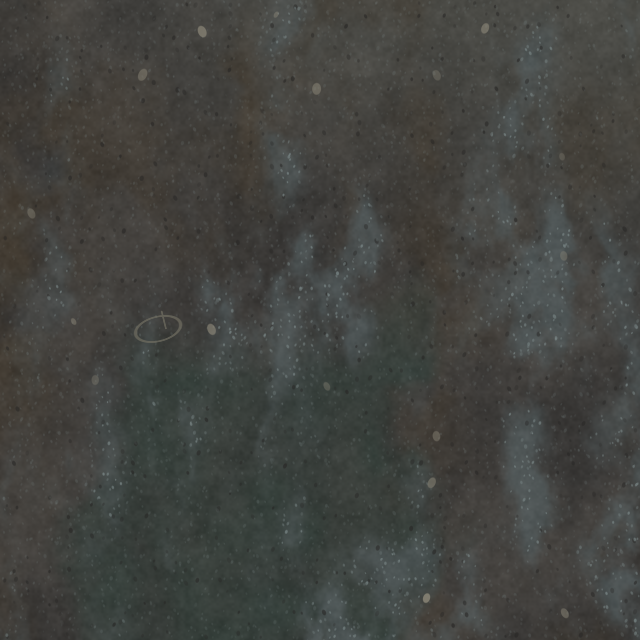
Reproduce this texture procedurally as a Shadertoy shader.

```glsl
// Weathered dark slab: brown stone with rust, green tarnish, blue-grey streaks and pale specks.

const vec3 DARK_STONE  = vec3(0.218, 0.212, 0.205);
const vec3 LIGHT_STONE = vec3(0.275, 0.264, 0.250);
const vec3 RUST        = vec3(0.268, 0.232, 0.185);
const vec3 TARNISH     = vec3(0.208, 0.250, 0.230);
const vec3 BLUE_GREY   = vec3(0.315, 0.348, 0.352);
const vec3 HAZE        = vec3(0.315, 0.318, 0.295);
const vec3 SPECK       = vec3(0.480, 0.530, 0.530);
const vec3 CHIP        = vec3(0.560, 0.540, 0.480);
const vec3 PIT         = vec3(0.150, 0.145, 0.140);
const vec3 FIBRE       = vec3(0.440, 0.430, 0.380);

const vec2  STREAK_SCALE = vec2(11.0, 3.6);
const vec2  BLOTCH_SCALE = vec2(23.0, 15.0);
const float MOTTLE = 0.055;
const float GRAIN  = 0.048;

float hash(vec2 p) {
    vec3 q = fract(p.xyx * vec3(0.1031, 0.1030, 0.0973));
    q += dot(q, q.yzx + 33.33);
    return fract((q.x + q.y) * q.z);
}

float noise(vec2 p) {
    vec2 cell = floor(p), f = fract(p);
    f = f * f * (3.0 - 2.0 * f);
    float low  = mix(hash(cell), hash(cell + vec2(1, 0)), f.x);
    float high = mix(hash(cell + vec2(0, 1)), hash(cell + vec2(1, 1)), f.x);
    return mix(low, high, f.y);
}

float fbm(vec2 p) {
    float sum = 0.0, weight = 0.5;
    for (int i = 0; i < 5; i++) {
        sum += weight * noise(p);
        p = mat2(1.9, 0.4, -0.4, 1.9) * p + 17.3;
        weight *= 0.5;
    }
    return sum / 0.97;
}

// Soft upright patch, one at its centre
float patchMask(vec2 p, vec2 centre, vec2 size) {
    vec2 d = (p - centre) / size;
    return exp(-dot(d, d));
}

// One jittered dot per cell; share is the fraction of cells that hold one
float specks(vec2 uv, float cells, float radius, float share, float seed, float pixel) {
    vec2 p = uv * cells, cell = floor(p) + seed;
    vec2 jitter = vec2(hash(cell + 3.1), hash(cell + 8.7)) * 0.5 + 0.25;
    vec2 d = (fract(p) - jitter) / cells;
    d.x += 0.6 * (hash(cell + 5.9) - 0.5) * d.y;
    d.y *= 0.75;
    float r = radius * mix(0.5, 1.0, hash(cell + 12.3));
    float dotMask = 1.0 - smoothstep(r - pixel, r + pixel, length(d));
    return dotMask * step(hash(cell + 21.5), share) * mix(0.35, 1.0, hash(cell + 30.1));
}

// Thin curled thread: an open ellipse with a short cross strand
float fibre(vec2 p, float pixel) {
    p = mat2(0.97, -0.24, 0.24, 0.97) * p;
    vec2 size = vec2(0.036, 0.019);
    float ring = abs(length(p / size) - 1.0) * size.y;
    float strand = length(p - vec2(0.012, clamp(p.y, -0.002, 0.025)));
    return 1.0 - smoothstep(0.0006, 0.0010 + pixel, min(ring, strand));
}

void mainImage(out vec4 fragColor, in vec2 fragCoord) {
    vec2 uv = fragCoord / iResolution.xy;
    float pixel = 0.7 / min(iResolution.x, iResolution.y);
    vec2 p = uv + 0.05 * (vec2(fbm(uv * 9.0), fbm(uv * 9.0 + 40.0)) - 0.5);

    // Stone and the paler haze at the upper right
    vec3 col = mix(DARK_STONE, LIGHT_STONE, smoothstep(0.25, 0.75, fbm(p * vec2(9.0, 6.0))));
    float haze = smoothstep(0.75, 1.9, uv.x + uv.y + 0.5 * (fbm(p * 4.0) - 0.5));
    col = mix(col, HAZE, 0.75 * haze * smoothstep(0.35, 1.0, uv.y));

    // Rust runs
    float rust = patchMask(p, vec2(0.03, 0.62), vec2(0.09, 0.28))
               + patchMask(p, vec2(0.38, 0.82), vec2(0.035, 0.13))
               + patchMask(p, vec2(0.67, 0.48), vec2(0.06, 0.22))
               + 0.5 * smoothstep(0.55, 0.75, fbm(p * vec2(8.0, 4.0) + 61.0));
    col = mix(col, RUST, 0.75 * min(rust, 1.0) * smoothstep(0.2, 0.65, fbm(p * 12.0 + 9.0)));

    // Green tarnish over the lower middle
    float ragged = 0.22 * (fbm(p * vec2(8.0, 6.0) + 25.0) - 0.5);
    float tarnish = smoothstep(0.13, 0.22, p.x + ragged) * smoothstep(0.70, 0.60, p.x + ragged)
                  * smoothstep(0.54, 0.38, p.y + ragged);
    col = mix(col, TARNISH, tarnish * mix(0.5, 1.0, noise(p * 17.0)));

    // Blue-grey streaks broken into blotches
    float streak = smoothstep(0.40, 0.68, fbm(p * STREAK_SCALE + 5.0));
    float rim = patchMask(p, vec2(0.17, 0.20), vec2(0.03, 0.28))
              + patchMask(p, vec2(0.65, 0.22), vec2(0.03, 0.24))
              + patchMask(p, vec2(0.44, 0.82), vec2(0.04, 0.22));
    float blotch = smoothstep(0.30, 0.72, fbm(p * BLOTCH_SCALE + 13.0));
    float bloom = min(streak + 0.8 * rim, 1.0) * blotch * (1.0 - 0.7 * min(rust, 1.0));
    col = mix(col, BLUE_GREY, 0.85 * bloom);

    // Mottle and fine grain
    col += MOTTLE * (fbm(uv * 38.0) - 0.5);
    col += GRAIN * (0.6 * noise(uv * 130.0) + 0.4 * noise(uv * 250.0 + 7.0) - 0.5);

    // Pits, specks gathered in the streaks, and a few chips
    col = mix(col, PIT, 0.6 * specks(uv, 60.0, 0.0032, 0.16, 71.0, pixel));
    float gather = 0.3 + 0.7 * smoothstep(0.1, 0.6, bloom);
    for (int i = 0; i < 3; i++) {
        float layer = float(i);
        float dots = specks(uv + 0.013 * layer, 48.0 + 31.0 * layer, 0.0026 - 0.0004 * layer,
                            0.22, 100.0 + 37.0 * layer, pixel);
        col = mix(col, SPECK, 0.75 * gather * dots);
    }
    col = mix(col, CHIP, 0.8 * specks(uv, 11.0, 0.0070, 0.08, 200.0, pixel));

    col = mix(col, FIBRE, 0.7 * fibre(uv - vec2(0.247, 0.486), pixel));
    fragColor = vec4(clamp(col, 0.0, 1.0), 1.0);
}
```
